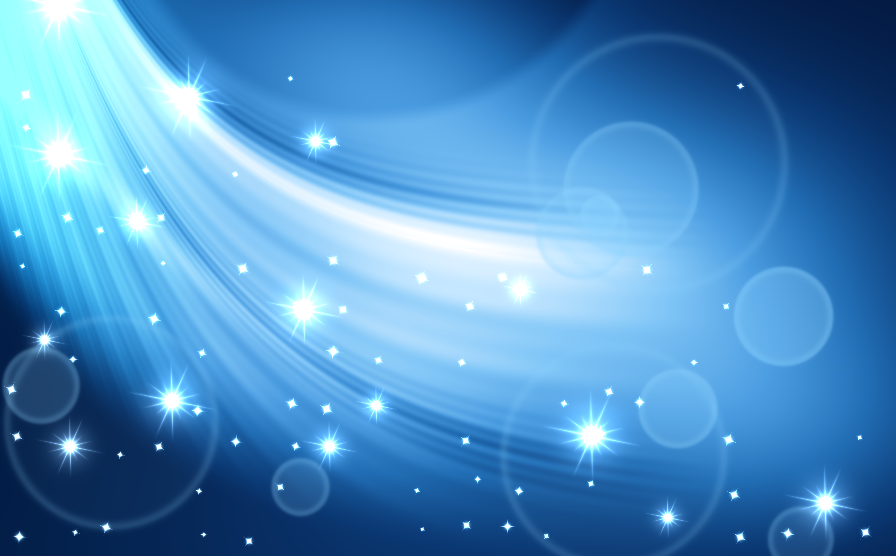
This background is drawn by a Shadertoy shader. Its source:

```glsl
// Sweeping ribbons of blue light with soft bubbles and sparkling stars.

const vec3 NAVY  = vec3(0.00, 0.04, 0.16);
const vec3 DEEP  = vec3(0.04, 0.22, 0.45);
const vec3 BLUE  = vec3(0.13, 0.43, 0.71);
const vec3 AZURE = vec3(0.29, 0.61, 0.88);
const vec3 SKY   = vec3(0.51, 0.78, 0.97);
const vec3 PALE  = vec3(0.76, 0.90, 1.00);
const vec3 BUBBLE_TINT = vec3(0.55, 0.83, 1.0);
const vec3 TEAL_TINT   = vec3(0.60, 1.06, 1.02);
const float STREAK_FINE = 110.0;
const float STAR_CELL = 0.08;
const float STAR_CHANCE = 0.42;
const float RAYS = 14.0;

// Bubbles: centre, radius, fill strength
const vec4 BUBBLES[11] = vec4[11](
    vec4(1.183, 0.706, 0.233, 0.02), vec4(1.134, 0.660, 0.122, 0.20),
    vec4(1.046, 0.580, 0.084, 0.20), vec4(1.078, 0.613, 0.036, 0.32),
    vec4(1.408, 0.431, 0.090, 0.32), vec4(1.218, 0.265, 0.072, 0.24),
    vec4(1.103, 0.180, 0.204, 0.03), vec4(0.200, 0.240, 0.193, 0.04),
    vec4(0.074, 0.307, 0.070, 0.17), vec4(0.540, 0.124, 0.053, 0.16),
    vec4(1.439, 0.030, 0.060, 0.13));

// Large stars: centre, ray length
const vec3 STARS[15] = vec3[15](
    vec3(0.340, 0.826, 0.090), vec3(0.105, 0.721, 0.095), vec3(0.105, 0.990, 0.100),
    vec3(0.546, 0.443, 0.075), vec3(0.309, 0.279, 0.085), vec3(1.063, 0.216, 0.095),
    vec3(1.483, 0.095, 0.080), vec3(0.126, 0.197, 0.065), vec3(0.246, 0.601, 0.055),
    vec3(0.567, 0.746, 0.048), vec3(0.592, 0.197, 0.055), vec3(0.676, 0.271, 0.042),
    vec3(1.200, 0.069, 0.045), vec3(0.080, 0.389, 0.045), vec3(0.935, 0.479, 0.035));

float hash(vec2 p) {
    p = fract(p * vec2(0.1031, 0.1137));
    p += dot(p, p.yx + 33.33);
    return fract((p.x + p.y) * p.y * 47.3);
}

float bell(float v, float width) { return exp(-v * v / (width * width)); }

float glow(vec2 p, vec2 centre, vec2 size) {
    vec2 q = (p - centre) / size;
    return exp(-dot(q, q));
}

vec3 ramp(float t) {
    vec3 c = mix(NAVY, DEEP, clamp(t / 0.2, 0.0, 1.0));
    c = mix(c, BLUE,  clamp((t - 0.20) / 0.20, 0.0, 1.0));
    c = mix(c, AZURE, clamp((t - 0.40) / 0.20, 0.0, 1.0));
    c = mix(c, SKY,   clamp((t - 0.60) / 0.18, 0.0, 1.0));
    c = mix(c, PALE,  clamp((t - 0.78) / 0.16, 0.0, 1.0));
    return mix(c, vec3(1.0), clamp((t - 0.94) / 0.20, 0.0, 1.0));
}

// Brightness of the backdrop; p.y runs downwards from the top edge
float lightField(vec2 p) {
    float upper = 0.43 * (1.0 - exp(-(p.x - 0.21) / 0.273));
    float lower = 0.893 * (1.0 - exp(-(p.x - 0.11) / 0.35));
    float fringe = 0.95 - 0.5 * exp(-p.x / 0.33);
    float t = (p.y - upper) / (lower - upper);

    float tone = 0.06 + 0.76 * glow(p, vec2(1.02, 0.48), vec2(0.50, 0.29))
        + 0.50 * glow(p, vec2(0.64, 0.12), vec2(0.36, 0.24))
        + 0.30 * glow(p, vec2(1.38, 0.76), vec2(0.33, 0.20))
        + 0.40 * glow(p, vec2(0.08, 0.00), vec2(0.30))
        + 0.10 * glow(p, vec2(0.75, 1.00), vec2(0.60, 0.25));
    float veil = 0.473 - length(p - vec2(0.672, -0.252));
    tone -= 0.10 * smoothstep(-0.01, 0.03, veil);

    // Main ribbon and its streaks
    float lit = smoothstep(-0.08, 0.12, t) * (1.0 - smoothstep(fringe - 0.18, fringe + 0.10, p.y));
    float fade = 1.0 - smoothstep(0.65, 1.25, p.x);
    tone += lit * 0.72 * exp(-p.x / 0.9) * fade;
    float broad = 0.5 * sin(t * 9.0 + 1.0) + 0.3 * sin(t * 23.0) + 0.2 * sin(t * 47.0 + p.x * 3.0);
    float fine = sin(t * STREAK_FINE) + 0.6 * sin(t * STREAK_FINE * 0.43 + 2.0);
    float edges = bell(t + 0.02, 0.14) + bell(t - 1.0, 0.13);
    float reach = 1.0 - smoothstep(0.8, 1.35, p.x);
    tone += 0.09 * broad * lit * reach + edges * reach * (0.05 * fine - 0.06);
    tone += 0.16 * reach * exp(-abs(t - 0.16) / 0.05);

    // Bright shaft inside the ribbon
    float shaft = 0.137 + 1.1 * p.x - 0.28 * p.x * p.x;
    return tone + 0.17 * bell(p.y - shaft, 0.035) * (1.0 - smoothstep(0.4, 0.85, p.x));
}

float rayStar(vec2 q, float size) {
    float r = length(q), a = atan(q.y, q.x) + 0.2;
    float offAxis = r * abs(sin(a * RAYS * 0.5)) * 2.0 / RAYS;
    float len = size * (0.72 + 0.28 * cos(a * 4.0));
    float rays = exp(-offAxis / (0.016 * size)) * pow(max(1.0 - r / len, 0.0), 1.3);
    return rays + 1.2 * bell(r, size * 0.17) + 0.35 * bell(r, size * 0.5);
}

// Small four-pointed stars, one at most per grid cell
float smallStars(vec2 p) {
    vec2 id = floor(p / STAR_CELL);
    vec2 jitter = vec2(hash(id + 11.0), hash(id + 37.0)) - 0.5;
    vec2 q = p - (id + 0.5 + jitter * 0.5) * STAR_CELL;
    float size = mix(0.009, 0.021, hash(id + 71.0)), turn = hash(id + 5.0) * 0.7;
    q = abs(mat2(cos(turn), sin(turn), -sin(turn), cos(turn)) * q);
    float field = 1.0 - smoothstep(0.55, 1.0, id.y * STAR_CELL + 0.4 * id.x * STAR_CELL);
    float shown = step(hash(id + 3.0), STAR_CHANCE * (0.25 + 0.75 * field) * step(0.01, field));
    float body = 1.0 - smoothstep(0.55, 1.0, sqrt(q.x / size) + sqrt(q.y / size));
    return shown * (body + 0.7 * bell(length(q), size * 0.3));
}

void mainImage(out vec4 fragColor, in vec2 fragCoord) {
    vec2 p = fragCoord / iResolution.y;
    p.x *= 1.61 * iResolution.y / iResolution.x;
    vec3 color = ramp(lightField(vec2(p.x, 1.0 - p.y)));
    color *= mix(TEAL_TINT, vec3(1.0), smoothstep(0.0, 0.45, p.x));

    for (int i = 0; i < 11; i++) {
        vec4 b = BUBBLES[i];
        float d = length(p - b.xy) - b.z;
        float disc = (1.0 - smoothstep(-0.004, 0.003, d)) * b.w;
        float rim = 0.16 * bell(d + 0.006, 0.005 + 0.02 * b.z);
        color = mix(color, BUBBLE_TINT, clamp(disc + rim, 0.0, 1.0));
    }

    float sparkle = smallStars(p);
    for (int i = 0; i < 15; i++) sparkle += rayStar(p - STARS[i].xy, STARS[i].z);
    color += sparkle * vec3(0.75, 0.92, 1.0);
    fragColor = vec4(clamp(color, 0.0, 1.0), 1.0);
}
```
